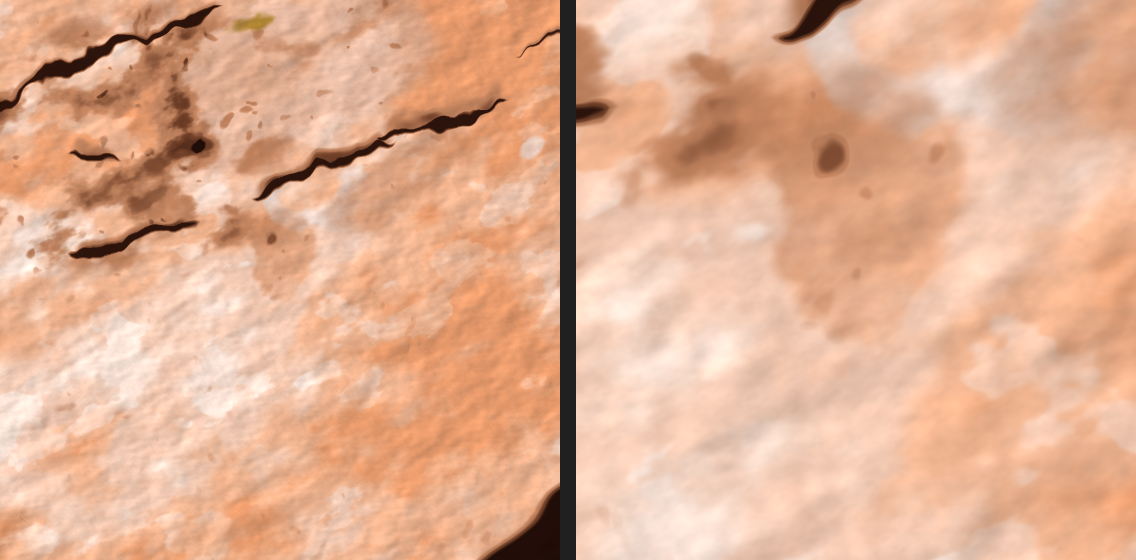
Left: the whole. Right: its middle third, enlarged.
This texture is drawn by a WebGL 2 fragment shader. Its source:

```glsl
#version 300 es
precision highp float;
// Sunlit sandstone face: layered noise along a tilted bedding direction picks
// the tone, broad warped blobs place bleached and stained areas, and wobbling
// fractures cut it with a crisp lower lip and a soft shadow above.

uniform vec2 u_resolution;
out vec4 fragColor;

const vec3 BLEACHED = vec3(0.99, 0.90, 0.85);
const vec3 PALE     = vec3(0.95, 0.79, 0.70);
const vec3 SAND     = vec3(0.93, 0.70, 0.56);
const vec3 ORANGE   = vec3(0.90, 0.60, 0.42);
const vec3 BROWN    = vec3(0.74, 0.50, 0.36);
const vec3 UMBER    = vec3(0.43, 0.24, 0.15);
const vec3 BLACK    = vec3(0.13, 0.05, 0.03);
const vec3 CHALK    = vec3(0.90, 0.83, 0.80);
const vec3 SLAB     = vec3(0.87, 0.70, 0.61);
const vec3 LICHEN   = vec3(0.62, 0.46, 0.10);

const float BEDDING_ANGLE = 0.42;
const float WARP = 0.055;
const float TONE_CONTRAST = 1.25;
const float RELIEF = 0.50;
const float PIT_CELLS = 34.0;

// Fractures: start x, end x, start y, slope; then half width and shadow height.
const int CRACKS = 6;
const vec4 CRACK_LINE[CRACKS] = vec4[CRACKS](
  vec4(-0.05, 0.41, 0.80, 0.43), vec4(0.11, 0.37, 0.53, 0.27),
  vec4(0.44, 0.72, 0.64, 0.43), vec4(0.66, 0.92, 0.745, 0.24),
  vec4(0.91, 1.05, 0.905, 0.48), vec4(0.11, 0.23, 0.722, -0.03));
const vec2 CRACK_SIZE[CRACKS] = vec2[CRACKS](
  vec2(0.009, 0.022), vec2(0.010, 0.030), vec2(0.009, 0.035),
  vec2(0.010, 0.055), vec2(0.004, 0.012), vec2(0.007, 0.030));

float hash(vec2 p) {
  vec3 q = fract(vec3(p.xyx) * 0.1031);
  q += dot(q, q.yzx + 33.33);
  return fract((q.x + q.y) * q.z);
}

float noise(vec2 p) {
  vec2 i = floor(p), f = fract(p);
  f = f * f * (3.0 - 2.0 * f);
  return mix(mix(hash(i), hash(i + vec2(1, 0)), f.x),
             mix(hash(i + vec2(0, 1)), hash(i + vec2(1, 1)), f.x), f.y);
}

float fbm(vec2 p) {
  float sum = 0.0, amp = 0.5;
  for (int i = 0; i < 5; i++) {
    sum += amp * noise(p);
    p = mat2(1.6, 1.2, -1.2, 1.6) * p + 7.3;
    amp *= 0.5;
  }
  return sum / 0.97;
}

mat2 turn(float a) { return mat2(cos(a), -sin(a), sin(a), cos(a)); }

// Ellipse lying along the bedding; soft is the relative edge width.
float blob(vec2 p, vec2 centre, vec2 radius, float soft) {
  float d = length(turn(BEDDING_ANGLE) * (p - centre) / radius);
  return 1.0 - smoothstep(1.0 - soft, 1.0 + soft, d);
}

// Darkness of one fracture: crisp core plus the shadow above it.
float crack(vec2 p, vec4 line, vec2 size, float seed) {
  float wobble = 0.055 * (fbm(vec2(p.x * 9.0, seed)) - 0.5)
               + 0.022 * (noise(p * 38.0 + seed) - 0.5);
  float d = p.y - line.z - line.w * (p.x - line.x) - wobble;
  float ends = smoothstep(line.x, line.x + 0.05, p.x)
             * (1.0 - smoothstep(line.y - 0.06, line.y, p.x));
  float width = size.x * ends * (0.35 + 1.2 * noise(vec2(p.x * 24.0, seed + 4.0)));
  float core = (1.0 - smoothstep(width - 0.003, width + 0.004, abs(d))) * smoothstep(0.0, 0.3, ends);
  float shadow = smoothstep(-0.004, 0.004, d) * (1.0 - smoothstep(0.2, 1.0, d / size.y));
  return max(core * 0.92, shadow * ends * (0.3 + 0.55 * noise(p * 26.0 + seed)));
}

// Scattered small weathering pits.
float pits(vec2 p) {
  vec2 cell = floor(p * PIT_CELLS);
  float dark = 0.0;
  for (int k = 0; k < 9; k++) {
    vec2 c = cell + vec2(k % 3 - 1, k / 3 - 1);
    vec2 centre = c + vec2(hash(c + 3.1), hash(c + 8.7));
    float r = 0.12 + 0.25 * hash(c + 5.5);
    float d = length(p * PIT_CELLS - centre);
    dark = max(dark, step(0.84, hash(c)) * (1.0 - smoothstep(r * 0.4, r * 1.4, d)));
  }
  return dark;
}

void main() {
  vec2 p = gl_FragCoord.xy / u_resolution;
  vec2 bed = turn(BEDDING_ANGLE) * p * vec2(0.75, 1.15);
  vec2 w = p + WARP * (2.0 * vec2(fbm(p * 9.0), fbm(p * 9.0 + 31.0)) - 1.0);

  // Broad areas
  float upperLeft = blob(w, vec2(0.14, 0.74), vec2(0.33, 0.18), 0.35);
  float slab = blob(w, vec2(0.52, 0.87), vec2(0.25, 0.15), 0.12);
  float rust = smoothstep(0.66, 0.72, w.x) * smoothstep(0.70, 0.78, w.y);
  float plate = blob(w, vec2(0.50, 0.55), vec2(0.075, 0.105), 0.12);
  float ledge = blob(w, vec2(0.73, 0.67), vec2(0.15, 0.045), 0.25);

  // Tone from orange (0) to bleached (1)
  float tone = 0.43 + TONE_CONTRAST * (fbm(bed * 7.0) - 0.5) + 0.6 * (fbm(bed * 28.0 + 9.0) - 0.5);
  tone += 0.30 * blob(w, vec2(0.20, 0.33), vec2(0.36, 0.23), 0.5);
  tone += 0.55 * blob(w, vec2(0.03, 0.56), vec2(0.13, 0.07), 0.25);
  tone -= 0.36 * rust + 0.22 * plate;
  tone -= 0.24 * blob(w, vec2(0.90, 0.33), vec2(0.30, 0.28), 0.6);
  tone += 0.28 * smoothstep(0.62, 0.68, fbm(bed * 11.0 + 40.0));
  vec3 colour = mix(ORANGE, SAND, smoothstep(0.08, 0.45, tone));
  colour = mix(colour, PALE, smoothstep(0.45, 0.78, tone));
  colour = mix(colour, BLEACHED, smoothstep(0.78, 1.15, tone));
  colour = mix(colour, SLAB + 0.12 * (tone - 0.4), 0.75 * slab);

  // Chalky crust: a hanging arc and a lone spot
  vec2 arc = w - vec2(0.56, 0.67);
  float crust = (1.0 - smoothstep(0.008, 0.024, abs(length(arc) - 0.065))) * smoothstep(0.01, -0.02, arc.y - 0.02);
  crust = max(crust, blob(mix(p, w, 0.3), vec2(0.95, 0.733), vec2(0.022, 0.017), 0.25));
  colour = mix(colour, CHALK, 0.8 * crust);

  // Stains, pits and fractures
  float stain = smoothstep(0.42, 0.72, fbm(bed * 13.0 + 17.0));
  float shade = stain * (0.12 + 0.50 * upperLeft + 0.2 * slab) + 0.13 * plate + 0.20 * ledge;
  shade += pits(w) * (0.10 + 0.22 * upperLeft + 0.16 * slab);
  shade += 0.45 * blob(w, vec2(0.38, 0.61), vec2(0.06, 0.035), 0.5) * stain;
  shade = max(shade, 0.62 * blob(w, vec2(0.48, 0.58), vec2(0.022, 0.014), 0.6));
  for (int i = 0; i < CRACKS; i++)
    shade = max(shade, crack(p, CRACK_LINE[i], CRACK_SIZE[i], float(i) * 13.7));
  float corner = 0.85 * (p.x - 0.86) - p.y + 0.03 * (noise(p * 17.0) - 0.5);
  shade = max(shade, smoothstep(-0.022, 0.014, corner));
  colour = mix(colour, BROWN, smoothstep(0.05, 0.40, shade));
  colour = mix(colour, UMBER, smoothstep(0.40, 0.72, shade));
  colour = mix(colour, BLACK, smoothstep(0.72, 0.98, shade));
  colour = mix(colour, LICHEN, 0.8 * blob(w, vec2(0.45, 0.97), vec2(0.03, 0.016), 0.5));

  // Grazing light on the grain
  float relief = fbm(bed * 24.0) - fbm(bed * 24.0 + vec2(-0.12, 0.22));
  colour *= 1.0 + RELIEF * relief * (1.0 - 0.6 * shade);
  fragColor = vec4(clamp(colour, 0.0, 1.0), 1.0);
}
```
